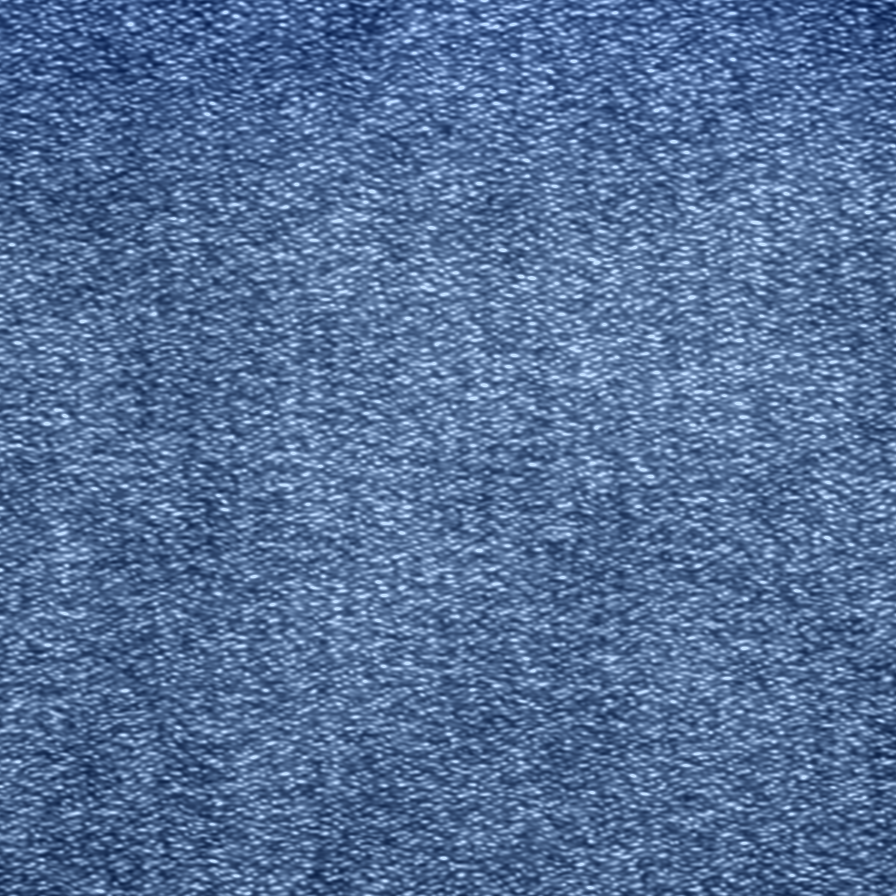
Give the GLSL for this texture, as a Shadertoy shader.

```glsl
#define COLUMN 0.0066
#define ROW 0.0088
#define TWILL_SLOPE 0.45
#define FLECK_TILT 0.06
#define FLECK_SIZE vec2(0.0044, 0.0022)
#define FLECK_GAIN 0.94
#define JITTER vec2(0.7, 0.4)
#define BASE_TONE 0.13
#define GRAIN 0.38
#define DARK_INDIGO vec3(0.14, 0.23, 0.38)
#define PALE_BLUE vec3(0.61, 0.72, 0.87)

float hash(vec2 p) {
    return fract(sin(dot(p, vec2(127.1, 311.7))) * 43758.5453);
}

float noise(vec2 p) {
    vec2 i = floor(p), f = fract(p);
    f = f * f * (3.0 - 2.0 * f);
    return mix(mix(hash(i), hash(i + vec2(1, 0)), f.x),
               mix(hash(i + vec2(0, 1)), hash(i + vec2(1, 1)), f.x), f.y);
}

// Soft weft flecks on a lattice that climbs a third of a row per column
float weftFlecks(vec2 p) {
    vec2 home = floor(vec2(p.x / COLUMN, (p.y - TWILL_SLOPE * p.x) / ROW));
    float sum = 0.0;
    for (int j = -2; j <= 2; j++) {
        for (int i = -2; i <= 2; i++) {
            vec2 cell = home + vec2(i, j);
            vec2 shift = vec2(hash(cell), hash(cell + 37.3)) - 0.5;
            vec2 center = (cell + 0.5 + JITTER * shift) * vec2(COLUMN, ROW);
            center.y += TWILL_SLOPE * center.x;
            vec2 d = p - center;
            d.y += FLECK_TILT * d.x;
            float stretch = mix(0.7, 1.3, hash(cell + 53.1));
            d /= FLECK_SIZE * vec2(stretch, 1.0);
            float strength = mix(0.2, 1.2, hash(cell + 71.9));
            sum += strength * exp(-dot(d, d));
        }
    }
    return sum;
}

// Uneven fading: broad clouds, vertical warp streaks, diagonal bands
float wear(vec2 p) {
    float clouds = noise(p * 5.0 + 3.0) + 0.6 * noise(p * 13.0 + 9.0) - 0.8;
    float streaks = noise(p * vec2(48.0, 7.0) + 17.0) - 0.5;
    float bands = noise(vec2(p.x * 9.0, (p.y - TWILL_SLOPE * p.x) * 38.0) + 29.0) - 0.5;
    return 0.13 * clouds + 0.12 * streaks + 0.10 * bands;
}

void mainImage(out vec4 fragColor, in vec2 fragCoord) {
    vec2 p = fragCoord / iResolution.y;
    vec2 side = 2.0 * fragCoord / iResolution.xy - 1.0;

    // Thread relief on gently wavering rows, and fine fibre grain
    vec2 woven = p + vec2(0.0, 0.006 * noise(p * 22.0 + 41.0));
    float fading = wear(p);
    float tone = BASE_TONE + FLECK_GAIN * weftFlecks(woven) * (1.0 + fading);
    tone += GRAIN * (noise(p * vec2(150.0, 290.0)) - 0.5);

    // Fading and darker borders
    float border = 0.15 * pow(abs(side.y), 3.0) + 0.07 * pow(abs(side.x), 4.0);
    tone += fading - border;

    // Indigo ramp with richer midtones, more saturated near the top
    tone = clamp(tone, -0.2, 1.35);
    vec3 color = mix(DARK_INDIGO, PALE_BLUE, tone);
    color += vec3(0.0, 0.05, 0.09) * max(tone * (1.0 - tone), 0.0);
    color += vec3(-0.02, -0.01, 0.03) * smoothstep(0.4, 1.0, side.y);
    fragColor = vec4(clamp(color, 0.0, 1.0), 1.0);
}
```
